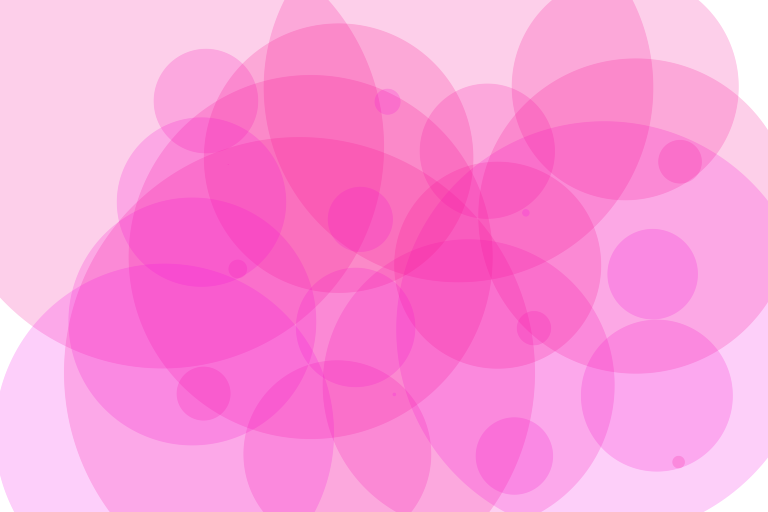
Reproduce this background procedurally as a Shadertoy shader.

```glsl
// Overlapping translucent pink and magenta discs on white.
// Disc sizes fall off by a power law; centres follow a low-discrepancy
// sequence with a little hashed jitter, so they cover the canvas evenly.

const int DISC_COUNT = 30;

float hash(float n) {
    return fract(sin(n * 12.9898 + 4.1414) * 43758.5453);
}

// Centre of a disc, in units of the canvas height
vec2 discCentre(float id, float aspect) {
    vec2 spread = fract(vec2(0.3, 0.2) + id * vec2(0.7549, 0.5698));
    vec2 jitter = vec2(hash(id + 11.0), hash(id + 47.0)) - 0.5;
    vec2 centre = vec2(0.16, 0.10) + spread * vec2(0.787, 0.80);
    return centre * vec2(aspect, 1.0) + 0.05 * jitter;
}

// From a few very large discs down to tiny dots
float discRadius(float id) {
    return 0.46 * pow(1.0 - id / float(DISC_COUNT), 1.8);
}

// Hue varies between rose and magenta
vec3 discColour(float id) {
    return mix(vec3(0.97, 0.05, 0.52), vec3(0.96, 0.05, 0.90), hash(id + 83.0));
}

void mainImage(out vec4 fragColor, in vec2 fragCoord) {
    vec2 p = fragCoord / iResolution.y;
    float aspect = iResolution.x / iResolution.y;
    float halfPixel = 0.6 / iResolution.y;

    vec3 colour = vec3(1.0);
    for (int i = 0; i < DISC_COUNT; i++) {
        float id = float(i);
        float edge = length(p - discCentre(id, aspect)) - discRadius(id);
        float coverage = 1.0 - smoothstep(-halfPixel, halfPixel, edge);
        colour = mix(colour, discColour(id), 0.2 * coverage);
    }

    fragColor = vec4(colour, 1.0);
}
```
